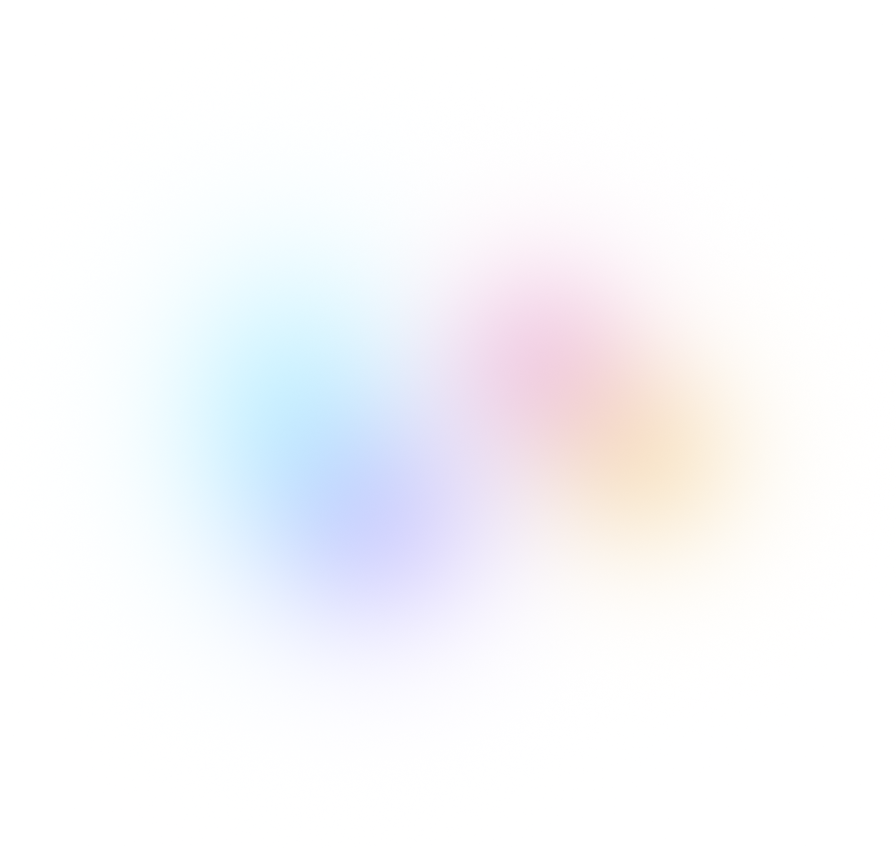
A Shadertoy shader for this background:

```glsl
#define PAPER vec3(1.0)
#define CYAN_TINT vec3(0.195, 0.042, 0.0)
#define VIOLET_TINT vec3(0.10, 0.135, 0.0)
#define LAVENDER_TINT vec3(0.02, 0.03, 0.008)
#define PINK_TINT vec3(0.04, 0.155, 0.075)
#define AMBER_TINT vec3(0.02, 0.08, 0.19)
#define GLOW_SIZE 1.0
#define DITHER (1.0 / 255.0)

// Sine-free hash in 0..1
float hash(vec2 p) {
    vec3 q = fract(vec3(p.xyx) * 0.1031);
    q += dot(q, q.yzx + 33.33);
    return fract((q.x + q.y) * q.z);
}

// Soft elliptical falloff, 1 at the centre
float glow(vec2 p, vec2 centre, vec2 spread) {
    vec2 d = (p - centre) / (spread * GLOW_SIZE);
    return exp(-0.5 * dot(d, d));
}

void mainImage(out vec4 fragColor, in vec2 fragCoord) {
    // Centred coordinates, one unit per canvas height
    vec2 p = (fragCoord - 0.5 * iResolution.xy) / iResolution.y;

    // Each glow absorbs part of the white light
    vec3 absorbed = CYAN_TINT * glow(p, vec2(-0.185, 0.004), vec2(0.103, 0.131));
    absorbed += VIOLET_TINT * glow(p, vec2(-0.088, -0.127), vec2(0.097));
    absorbed += LAVENDER_TINT * glow(p, vec2(0.022, -0.065), vec2(0.10));
    absorbed += PINK_TINT * glow(p, vec2(0.111, 0.080), vec2(0.090));
    absorbed += AMBER_TINT * glow(p, vec2(0.229, -0.037), vec2(0.090));

    // Fine dither hides banding in the pale gradients
    float grain = (hash(fragCoord) - 0.5) * DITHER;
    fragColor = vec4(clamp(PAPER - absorbed + grain, 0.0, 1.0), 1.0);
}
```
